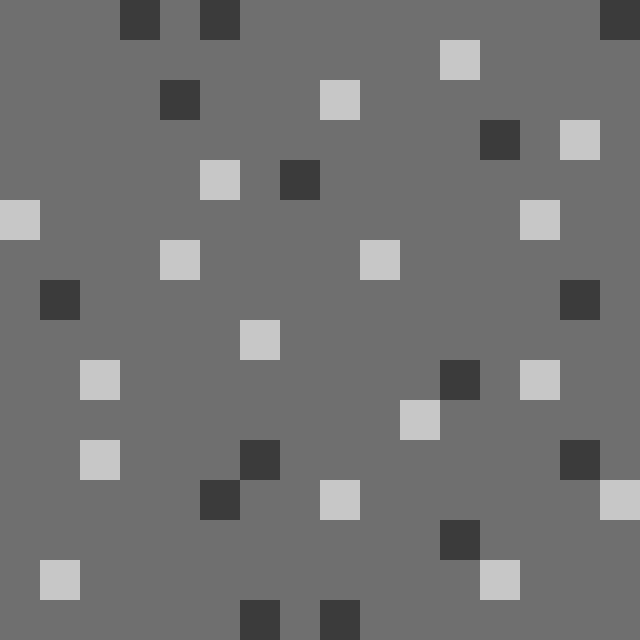
This pattern is drawn by a three.js fragment shader. Its source:

```glsl
varying vec2 vUv;

const float CELLS = 16.0;              // grid cells across the canvas
const vec2 BLOCK = vec2(4.0, 2.0);     // cells per block, one grain in each
const int BLOCK_COLS = 4;
const int BLOCK_ROWS = 8;
const float GRAINS = 32.0;
const float LIGHT_GRAINS = 17.0;
const float EDGE = 0.0004;             // half width of the soft edge

const vec3 BASE = vec3(0.437);
const vec3 LIGHT = vec3(0.78);
const vec3 DARK = vec3(0.237);

float hash(vec2 p, float seed) {
  vec3 q = fract(vec3(p.xyx) * 0.1031 + seed * 0.173);
  q += dot(q, q.yzx + 33.33);
  return fract((q.x + q.y) * q.z);
}

// Lower left cell of a block's grain; rows are staggered and wrap around
vec2 grainCell(vec2 block, float seed) {
  vec2 jitter = vec2(floor(hash(block, seed) * 3.0),
                     floor(hash(block, seed + 1.0) * BLOCK.y));
  float stagger = mod(block.y * 3.0, BLOCK.x);
  vec2 cell = block * BLOCK + jitter;
  return vec2(mod(cell.x + stagger, CELLS), cell.y);
}

// Shuffled rank keeps the number of light and dark grains fixed
vec3 grainColor(vec2 block) {
  float index = block.x + block.y * float(BLOCK_COLS);
  float rank = mod(index * 13.0 + 5.0, GRAINS);
  return rank < LIGHT_GRAINS ? LIGHT : DARK;
}

float squareMask(vec2 p, vec2 center, float halfSize, float edge) {
  vec2 d = abs(p - center) - halfSize;
  vec2 inside = 1.0 - smoothstep(vec2(-edge), vec2(edge), d);
  return inside.x * inside.y;
}

void main() {
  vec3 color = BASE;
  for (int row = 0; row < BLOCK_ROWS; row++) {
    for (int col = 0; col < BLOCK_COLS; col++) {
      vec2 block = vec2(float(col), float(row));
      vec2 center = (grainCell(block, 4.0) + 0.5) / CELLS;
      float mask = squareMask(vUv, center, 0.5 / CELLS, EDGE);
      color = mix(color, grainColor(block), mask);
    }
  }
  gl_FragColor = vec4(color, 1.0);
}
```
